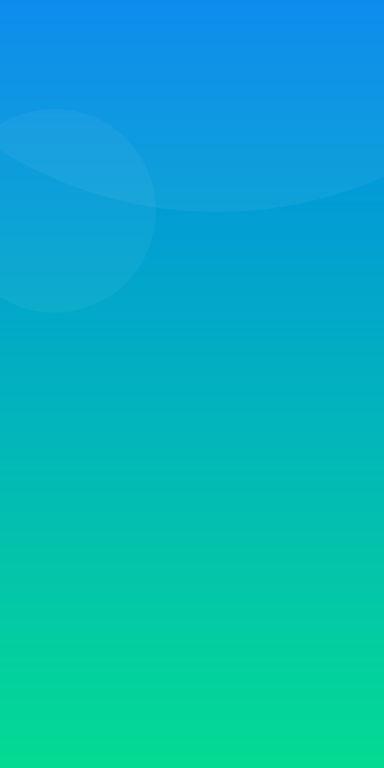
Give the GLSL for this background, as a WebGL 2 fragment shader.

```glsl
#version 300 es
precision highp float;

uniform vec2 u_resolution;
out vec4 fragColor;

// Vertical gradient
const vec3 TOP_COLOR = vec3(0.005, 0.525, 0.932);
const vec3 BOTTOM_COLOR = vec3(0.012, 0.858, 0.572);

// Discs: centre and radius in canvas widths, y measured down from the top
const vec2 DOME_CENTER = vec2(0.565, -0.521);
const float DOME_RADIUS = 1.073;
const vec2 BUBBLE_CENTER = vec2(0.141, 0.549);
const float BUBBLE_RADIUS = 0.265;

// White veil laid over each disc
const float DOME_OPACITY = 0.05;
const float BUBBLE_OPACITY = 0.045;

// Antialiased coverage of a disc
float discMask(vec2 point, vec2 center, float radius, float pixel) {
    float dist = length(point - center) - radius;
    return 1.0 - smoothstep(-0.75 * pixel, 0.75 * pixel, dist);
}

void main() {
    float pixel = 1.0 / u_resolution.x;
    vec2 point = vec2(gl_FragCoord.x, u_resolution.y - gl_FragCoord.y) * pixel;
    float depth = 1.0 - gl_FragCoord.y / u_resolution.y;

    // Background
    vec3 color = mix(TOP_COLOR, BOTTOM_COLOR, depth);

    // Translucent discs
    float dome = discMask(point, DOME_CENTER, DOME_RADIUS, pixel);
    float bubble = discMask(point, BUBBLE_CENTER, BUBBLE_RADIUS, pixel);
    color = mix(color, vec3(1.0), DOME_OPACITY * dome);
    color = mix(color, vec3(1.0), BUBBLE_OPACITY * bubble);

    fragColor = vec4(color, 1.0);
}
```
